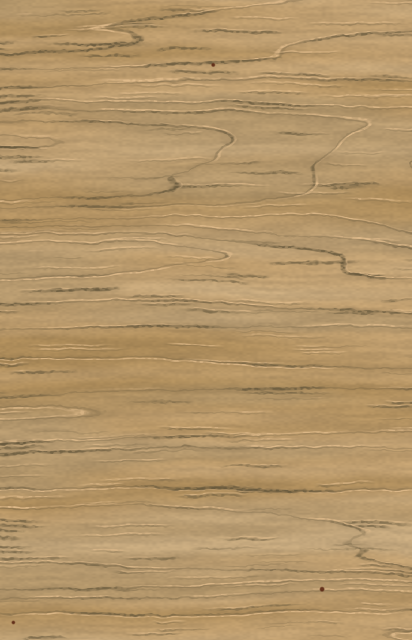
A Shadertoy shader for this texture:

```glsl
// Pale oak board: horizontal grain, cracked growth lines with hairpin bends, short pores.

const vec3 TAN_WOOD   = vec3(0.752, 0.622, 0.438);
const vec3 GOLD_WOOD  = vec3(0.675, 0.545, 0.350);
const vec3 GREY_WOOD  = vec3(0.700, 0.593, 0.430);
const vec3 PALE_WOOD  = vec3(0.785, 0.672, 0.505);
const vec3 PIT_COLOR  = vec3(0.400, 0.345, 0.235);
const vec3 RIM_COLOR  = vec3(0.900, 0.750, 0.560);
const vec3 SPECK_COLOR = vec3(0.330, 0.120, 0.050);

const float RING_FREQ   = 15.0;   // growth folds per canvas height
const float RING_COUNT  = 4.2;    // contour lines per fold
const float RING_RAMP   = 13.0;   // steady rise that keeps lines level
const float RING_SLANT  = 2.4;    // how far lines tilt toward the right
const float CRACK_WIDTH = 0.0014;
const float RIM_OFFSET  = 0.0025;
const float FINE_GRAIN  = 0.075;
const vec2  PORE_CELL   = vec2(0.19, 0.016);
const float PORE_SHARE  = 0.36;
const int   SPECKS      = 3;

float hash(vec2 p) {
    vec3 q = fract(vec3(p.xyx) * 0.1031);
    q += dot(q, q.yzx + 33.33);
    return fract((q.x + q.y) * q.z);
}

float noise(vec2 p) {
    vec2 i = floor(p), f = fract(p);
    f = f * f * (3.0 - 2.0 * f);
    return mix(mix(hash(i), hash(i + vec2(1, 0)), f.x),
               mix(hash(i + vec2(0, 1)), hash(i + vec2(1, 1)), f.x), f.y);
}

// Gentle waviness shared by all the grain
vec2 warp(vec2 p) {
    float bend = 0.014 * (noise(p * vec2(4.0, 7.0) + 11.0) - 0.5)
               + 0.006 * (noise(p * vec2(14.0, 24.0) + 5.0) - 0.5)
               + 0.003 * (noise(p * vec2(55.0, 60.0) + 8.0) - 0.5);
    return p + vec2(0.0, bend);
}

// Height whose whole-number contours are the growth lines
float ringField(vec2 p) {
    vec2 w = warp(p);
    return RING_COUNT * noise(vec2(w.x * 0.9, w.y * RING_FREQ) + 40.0)
         + 1.2 * noise(vec2(w.x * 1.2, w.y * 2.3 * RING_FREQ) + 61.0)
         + RING_RAMP * w.y + RING_SLANT * w.x * w.x;
}

float ringDistance(vec2 p) {
    const float e = 0.0008;
    float f = ringField(p);
    vec2 slope = vec2(ringField(p + vec2(e, 0)), ringField(p + vec2(0, e))) - f;
    return (f - round(f)) / max(length(slope) / e, 9.0);
}

float stroke(float d, float width) {
    return 1.0 - smoothstep(0.25 * width, 1.5 * width, abs(d));
}

// Broken dark pit with a raised pale edge beside it
vec3 addCrack(vec3 color, vec2 p, float d, float strength, float width) {
    float pitPatch = smoothstep(0.35, 0.75, noise(p * vec2(7.0, 38.0) + 70.0));
    float rimPatch = smoothstep(0.30, 0.65, noise(p * vec2(9.0, 45.0) + 90.0));
    float crumble = smoothstep(0.20, 0.75, noise(p * vec2(210.0, 380.0)));
    float ragged = d + 0.0022 * (noise(p * vec2(170.0, 240.0) + 31.0) - 0.5);
    float rim = stroke(d - RIM_OFFSET, width) * rimPatch * (0.5 + 0.5 * crumble);
    float pit = stroke(ragged, width * (0.85 + 0.9 * pitPatch))
              * (0.22 + pitPatch * (0.2 + 0.5 * crumble));
    color = mix(color, RIM_COLOR, 0.85 * rim * strength);
    return mix(color, PIT_COLOR, pit * strength);
}

// Soft colour bands and fine fibres
vec3 woodBase(vec2 p) {
    vec2 w = warp(p);
    float broad = noise(w * vec2(1.4, 13.0) + 3.0);
    float streak = noise(w * vec2(3.0, 46.0) + 17.0);
    float grey = noise(w * vec2(2.5, 24.0) + 29.0);
    vec3 color = mix(TAN_WOOD, GOLD_WOOD, smoothstep(0.45, 0.90, 0.6 * broad + 0.4 * streak));
    color = mix(color, GREY_WOOD, 0.75 * smoothstep(0.48, 0.85, grey));
    color = mix(color, PALE_WOOD, 0.8 * smoothstep(0.52, 0.15, 0.5 * broad + 0.5 * streak));
    float fibre = 0.6 * noise(w * vec2(14.0, 190.0)) + 0.4 * noise(p * vec2(170.0, 360.0));
    return color * (1.0 + FINE_GRAIN * (fibre - 0.5) * 2.0);
}

// Short horizontal pores, at most one per cell
vec3 addPores(vec3 color, vec2 p, float seed, float width) {
    vec2 q = warp(p) / PORE_CELL + seed * vec2(3.37, 5.61);
    q.x += hash(vec2(floor(q.y), seed));
    vec2 id = floor(q) + 19.0 * seed;
    vec2 local = (fract(q) - 0.5) * PORE_CELL;
    float d = local.y - 0.4 * PORE_CELL.y * (hash(id + 2.3) - 0.5);
    float halfLength = PORE_CELL.x * mix(0.15, 0.48, hash(id + 7.1));
    float taper = 1.0 - smoothstep(0.5 * halfLength, halfLength, abs(local.x));
    float present = step(hash(id), PORE_SHARE);
    return addCrack(color, p, d, 0.75 * present * taper, width);
}

void mainImage(out vec4 fragColor, in vec2 fragCoord) {
    vec2 p = fragCoord / iResolution.y;
    float pixel = 1.0 / iResolution.y;
    float width = max(CRACK_WIDTH, 0.7 * pixel);

    vec3 color = woodBase(p);
    for (int i = 0; i < 2; i++) color = addPores(color, p, float(i) + 1.0, width);

    // Growth lines, with a faint stain around each
    float d = ringDistance(p);
    color *= 1.0 - 0.05 * exp(-abs(d) / 0.005);
    color = addCrack(color, p, d, 0.9, width);

    // A few tiny resin specks
    for (int i = 0; i < SPECKS; i++) {
        float k = float(i);
        vec2 center = vec2(hash(vec2(k, 4.7)) * iResolution.x * pixel, hash(vec2(k, 9.2)));
        float radius = mix(0.002, 0.0035, hash(vec2(k, 1.3)));
        color = mix(color, SPECK_COLOR, 0.85 * (1.0 - smoothstep(radius - pixel, radius + pixel, length(p - center))));
    }
    fragColor = vec4(color, 1.0);
}
```
